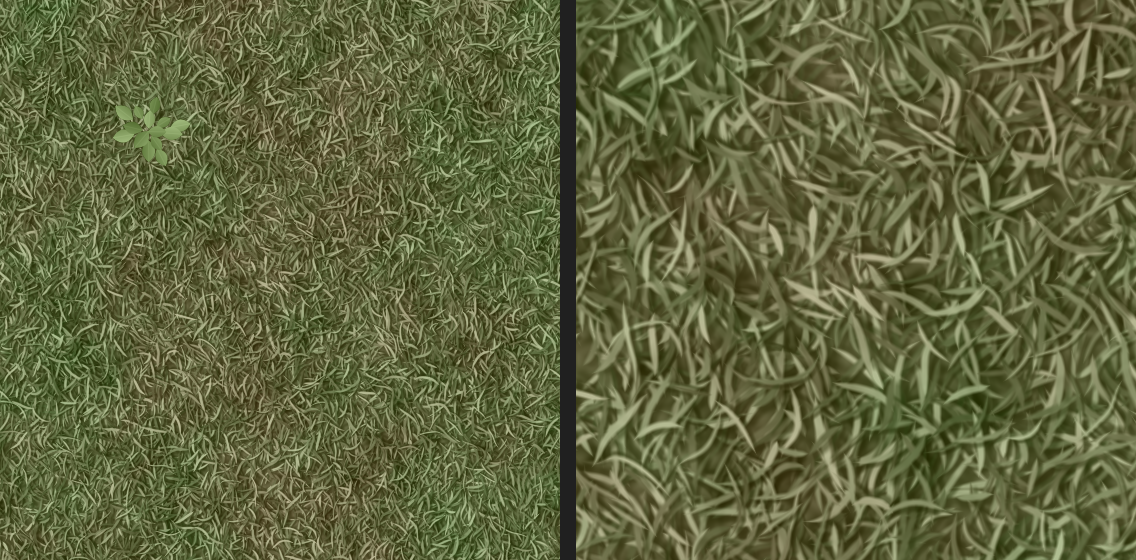
Left: the whole. Right: its middle third, enlarged.
A Shadertoy shader for this texture:

```glsl
#define LAYERS 10
#define CELLS 36.0
#define BLADE_WIDTH 0.0019
#define SOFTNESS 0.0014
#define SPREAD 1.8
#define CONTRAST 0.86
#define SHADOW 0.56
#define PATCH_TINT 0.018
#define CLUMP_TONE 0.13
#define PATCH_TONE 0.10
#define PLANT_POS vec2(0.265, 0.765)
#define PLANT_LEAVES 14

const vec3 SOIL = vec3(0.20, 0.23, 0.07);
const vec3 STRAW = vec3(0.64, 0.67, 0.51);
const vec3 BROWN_SHIFT = vec3(1.0, -0.6, 0.2);
const vec3 LEAF_SHIFT = vec3(-0.02, 0.05, -0.03);

vec4 hash4(vec2 p) {
    vec4 q = fract(p.xyxy * vec4(0.1031, 0.1030, 0.0973, 0.1099));
    q += dot(q, q.wzxy + 33.33);
    return fract((q.xxyz + q.yzzw) * q.zywx);
}

// Uneven patches from layered, warped sines, about -1 to 1
float patches(vec2 p) {
    float sum = 0.0, amp = 0.5;
    for (int i = 0; i < 4; i++) {
        p += 0.35 * sin(p.yx * 1.3 + float(i) * 1.7);
        sum += amp * sin(p.x + 0.8) * cos(p.y * 0.8 - 0.4);
        p = mat2(0.8, 0.6, -0.6, 0.8) * p * 1.9;
        amp *= 0.8;
    }
    return sum;
}

// Curved tapering blade: x = coverage, y = shadow
vec2 blade(vec2 q, float halfLength, float bend, float width, float soft) {
    float along = q.x / halfLength;
    float across = q.y - bend * halfLength * (along * along - 0.3);
    float w = width * (1.0 - along * along * along * along);
    float cover = 1.0 - smoothstep(-soft, soft, abs(across) - w);
    float shade = 1.0 - smoothstep(0.0, width * 1.9, abs(across + width * 1.7) - w * 0.5);
    shade *= 1.0 - smoothstep(0.7, 1.05, abs(along));
    return vec2(cover, shade);
}

// Scattered blades, drawn from the deepest layer up: x = tone, y = hue
vec2 grass(vec2 p, float soft) {
    float mottle = sin(p.x * 310.0 + 2.0 * sin(p.y * 170.0)) * sin(p.y * 260.0);
    vec2 result = vec2(0.22 + 0.14 * mottle, 0.4);
    float lean = 0.5 * patches(p * 13.0 + 4.0);
    for (int layer = 0; layer < LAYERS; layer++) {
        float depth = float(layer) / float(LAYERS - 1);
        vec2 grid = p * CELLS + float(layer) * vec2(17.37, 29.71);
        vec2 home = floor(grid);
        for (int k = 0; k < 9; k++) {
            vec2 id = home + vec2(k % 3 - 1, k / 3 - 1);
            vec4 place = hash4(id + float(layer) * 7.0);
            vec4 look = hash4(id + 91.0 + float(layer) * 13.0);
            float angle = 1.57 + lean + (place.z + place.w - 1.0) * SPREAD;
            vec2 dir = vec2(cos(angle), sin(angle));
            vec2 d = (grid - id - place.xy) / CELLS;
            vec2 q = vec2(dot(d, dir), dot(d, vec2(-dir.y, dir.x)));
            float halfLength = mix(0.3, 0.9, look.x) / CELLS;
            float width = BLADE_WIDTH * mix(0.5, 1.2, look.y);
            vec2 b = blade(q, halfLength, (look.z - 0.5) * 0.6, width, soft);
            float tone = 0.66 + 0.2 * (depth - 0.6) + (look.w - 0.5) * CONTRAST;
            result.x *= 1.0 - SHADOW * b.y * (1.0 - b.x);
            result = mix(result, vec2(tone, place.w - 0.5), b.x);
        }
    }
    return result;
}

// Rosette of broad leaves: x = coverage, y = tone
vec2 rosette(vec2 p, float soft) {
    vec2 result = vec2(0.0);
    for (int i = 0; i < PLANT_LEAVES; i++) {
        vec4 h = hash4(vec2(float(i), 5.0));
        float angle = float(i) * 2.4 + h.x * 0.5;
        float reach = mix(0.058, 0.012, float(i) / float(PLANT_LEAVES));
        vec2 dir = vec2(cos(angle), sin(angle));
        vec2 q = vec2(dot(p, dir) - reach, dot(p, vec2(-dir.y, dir.x)));
        float size = mix(0.013, 0.020, h.y);
        float w = size * 0.6 * (1.0 - q.x * q.x / (size * size));
        float cover = 1.0 - smoothstep(-soft, soft, abs(q.y) - w);
        float vein = 1.0 - smoothstep(0.0, 0.002, abs(q.y));
        float tone = 0.5 + 0.4 * h.z + 14.0 * q.y + 0.08 * vein;
        result = mix(result, vec2(1.0, tone), cover);
    }
    return result;
}

void mainImage(out vec4 fragColor, in vec2 fragCoord) {
    vec2 p = fragCoord / iResolution.y;
    float soft = max(SOFTNESS, 0.6 / iResolution.y);

    // Blades, with tufts and hollows in the light
    vec2 turf = grass(p, soft);
    float tone = turf.x + CLUMP_TONE * patches(p * 65.0 + 7.0);
    tone += PATCH_TONE * patches(p * 17.0 + 2.0);

    // Worn brown ground toward the middle, fresher green at the sides
    float worn = 1.4 * patches(p * 12.0) + 0.7 * cos((p.x - 0.5) * 6.28);
    float hue = PATCH_TINT * worn + 0.02 * turf.y;
    vec3 color = mix(SOIL, STRAW, clamp(tone, -0.15, 1.15)) + hue * BROWN_SHIFT;

    // Broad-leaved plant
    vec2 leaf = rosette(p - PLANT_POS, soft);
    color = mix(color, mix(SOIL, STRAW, leaf.y) + LEAF_SHIFT, leaf.x);

    fragColor = vec4(clamp(color, 0.0, 1.0), 1.0);
}
```
